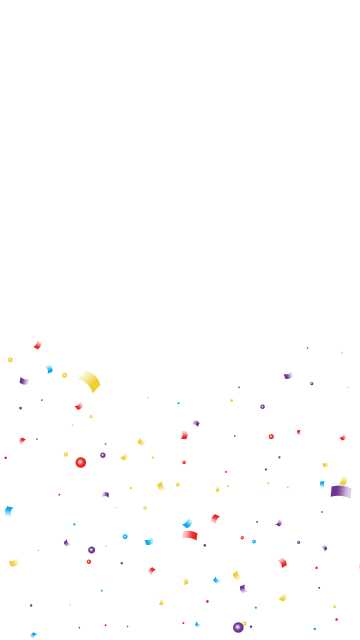
Write a Shadertoy shader that draws this background.

```glsl
// Party confetti drifting over the lower half of a white sheet.
// Small ribbons, beads and dots are scattered on a jittered grid by a hash;
// a few larger pieces are laid on top. Lengths are fractions of the height.

#define CELL 0.043
#define KEEP 0.74
#define RIBBON_SHARE 0.46
#define BEAD_SHARE 0.15
#define FALL_TOP 0.395
#define SIDE_RISE 0.085
#define YELLOW vec3(0.94, 0.81, 0.20)
#define RED vec3(0.93, 0.14, 0.13)
#define PURPLE vec3(0.43, 0.20, 0.58)
#define BLUE vec3(0.02, 0.67, 0.93)

// Four random values from a cell index, without sine
vec4 hash4(vec2 cell) {
    vec4 h = fract(cell.xyxy * vec4(0.1031, 0.1030, 0.0973, 0.1099));
    h += dot(h, h.wzxy + 33.33);
    return fract((h.xxyz + h.yzzw) * h.zywx);
}

float coverage(float dist) {
    return clamp(0.5 - dist * iResolution.y, 0.0, 1.0);
}

vec3 pickTint(float r) {
    return r < 0.34 ? YELLOW : r < 0.56 ? RED : r < 0.78 ? PURPLE : BLUE;
}

// Bent rectangle that fades towards white at one end
void drawRibbon(inout vec3 col, vec2 p, vec2 halfSize, float angle, float bend, vec3 tint) {
    float c = cos(angle), s = sin(angle);
    vec2 q = vec2(c * p.x + s * p.y, c * p.y - s * p.x);
    float along = q.x / halfSize.x;
    q.y += bend * halfSize.y * (along * along - 0.4);
    vec2 d = abs(q) - halfSize;
    float dist = length(max(d, 0.0)) + min(max(d.x, d.y), 0.0);
    float shine = 0.75 * smoothstep(0.6, -0.9, along);
    col = mix(col, mix(tint, vec3(1.0), shine), coverage(dist));
}

// Glossy ball with a pale centre and a deep rim
void drawBead(inout vec3 col, vec2 p, float radius, vec3 tint) {
    float shine = 0.85 * smoothstep(0.75, 0.0, length(p + radius * vec2(0.12, -0.1)) / radius);
    col = mix(col, mix(tint, vec3(1.0), shine), coverage(length(p) - radius));
}

void drawDot(inout vec3 col, vec2 p, float radius, vec3 tint) {
    col = mix(col, tint, coverage(length(p) - radius));
}

// Upper limit of the fall: low in the middle, higher at both sides
float fallTop(float x) {
    float side = abs(2.0 * x * iResolution.y / iResolution.x - 1.0);
    return FALL_TOP + SIDE_RISE * smoothstep(0.4, 0.85, side);
}

// One random piece in each kept cell, gathered from the nearby cells
void drawScatter(inout vec3 col, vec2 p) {
    vec2 home = floor(p / CELL);
    for (int j = -1; j <= 1; j++)
    for (int i = -1; i <= 1; i++) {
        vec2 cell = home + vec2(i, j);
        vec4 place = hash4(cell + 17.0);
        vec4 look = hash4(cell + 91.0);
        vec2 center = (cell + 0.1 + 0.8 * place.xy) * CELL;
        if (place.z > KEEP || center.y > fallTop(center.x)) continue;

        vec2 q = p - center;
        vec3 tint = pickTint(look.x);
        if (look.y < RIBBON_SHARE) {
            vec2 halfSize = vec2(0.0062, 0.0040) * mix(0.6, 1.15, look.z);
            drawRibbon(col, q, halfSize, 6.2832 * look.w, 0.5, tint);
        } else if (look.y < RIBBON_SHARE + BEAD_SHARE) {
            drawBead(col, q, mix(0.0022, 0.0042, look.z), tint);
        } else {
            drawDot(col, q, mix(0.0010, 0.0021, look.z), tint);
        }
    }
}

void mainImage(out vec4 fragColor, in vec2 fragCoord) {
    vec2 p = fragCoord / iResolution.y;
    vec3 col = vec3(1.0);

    drawScatter(col, p);

    // Large ribbons
    drawRibbon(col, p - vec2(0.141, 0.405), vec2(0.0160, 0.0090), -0.75, 0.55, YELLOW);
    drawRibbon(col, p - vec2(0.533, 0.232), vec2(0.0155, 0.0080), 3.05, -0.35, PURPLE);
    drawRibbon(col, p - vec2(0.297, 0.164), vec2(0.0110, 0.0055), -0.15, 0.40, RED);

    // Large beads
    drawBead(col, p - vec2(0.1263, 0.2773), 0.0082, RED);
    drawBead(col, p - vec2(0.3724, 0.0195), 0.0082, PURPLE);
    drawBead(col, p - vec2(0.1432, 0.1406), 0.0054, PURPLE);

    fragColor = vec4(col, 1.0);
}
```
